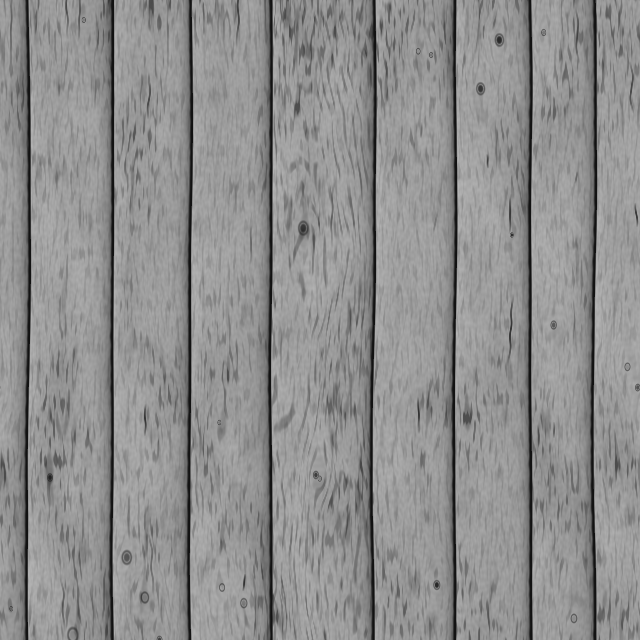
Write a three.js fragment shader that draws this texture.

```glsl
varying vec2 vUv;

const float TAU = 6.2831853;
const float PLANKS = 8.0;
const vec3 PALE_WOOD = vec3(0.665);
const vec3 GREY_WOOD = vec3(0.555);
const vec3 DARK_GRAIN = vec3(0.23);
const vec3 GAP_BLACK = vec3(0.07);

float hash(vec2 p) {
  p = fract(p * vec2(0.1031, 0.1137));
  p += dot(p, p.yx + 33.33);
  return fract((p.x + p.y) * p.x * 17.31);
}

vec2 gradient(vec2 cell) {
  float angle = TAU * hash(cell + 0.5);
  return vec2(cos(angle), sin(angle));
}

float noise(vec2 p) {
  vec2 i = floor(p), f = fract(p);
  vec2 w = f * f * f * (f * (f * 6.0 - 15.0) + 10.0);
  vec2 e = vec2(1.0, 0.0);
  float low = mix(dot(gradient(i), f), dot(gradient(i + e), f - e), w.x);
  float high = mix(dot(gradient(i + e.yx), f - e.yx), dot(gradient(i + 1.0), f - 1.0), w.x);
  return 1.4 * mix(low, high, w.y);
}

float fbm(vec2 p) {
  float sum = 0.0, gain = 0.6;
  for (int i = 0; i < 4; i++) {
    sum += gain * noise(p);
    p = p * 2.07 + 13.7;
    gain *= 0.5;
  }
  return sum;
}

// Left edge of a plank: uneven spacing plus a slow bow along its height
float seamX(float index, float y) {
  float k = mod(index, PLANKS);
  vec4 slot = vec4(0.0, 1.0, 2.0, 3.0);
  vec4 firstHalf = 1.0 - step(0.5, abs(k - slot));
  vec4 lastHalf = 1.0 - step(0.5, abs(k - 4.0 - slot));
  float base = dot(firstHalf, vec4(0.045, 0.177, 0.298, 0.425))
             + dot(lastHalf, vec4(0.585, 0.712, 0.830, 0.930));
  float bow = 0.0035 * hash(vec2(k, 3.0)) * sin(TAU * (y - 0.5));
  return base + floor(index / PLANKS) + bow + 0.003 * noise(vec2(y * 4.0, k * 5.7 + 0.4));
}

// Dark streaks, kept where the stretched noise rises above a threshold
float streaks(vec2 p, vec2 scale, float threshold) {
  return smoothstep(threshold, threshold + 0.45, noise(p * scale));
}

// Growth lines as broken contours of a warped field
float growthLines(vec2 p, float count) {
  float field = p.x * count + 5.0 * noise(p * vec2(11.0, 2.2)) + 0.7 * noise(p * vec2(40.0, 12.0));
  float line = smoothstep(0.1, 0.95, sin(TAU * field));
  return line * smoothstep(-0.3, 0.35, noise(p * vec2(130.0, 26.0)));
}

// Small oval knot: dark rim with a core of varying depth
float knot(vec2 q, float radius, float depth) {
  float d = length(q * vec2(1.0, 0.7)) / radius;
  float rim = 1.0 - smoothstep(0.0, 0.4, abs(d - 1.0));
  return max(0.55 * rim, depth * (1.0 - smoothstep(0.4, 1.0, d)));
}

// Thin wandering split, tapered at both ends
float crack(vec2 q, float halfLength, float seed) {
  float taper = max(0.0, 1.0 - pow(q.y / halfLength, 2.0));
  float drift = 0.004 * noise(vec2(q.y * 28.0, seed)) + q.y * 0.07 * sin(seed);
  return taper * (1.0 - smoothstep(0.0006, 0.0022, abs(q.x - drift)));
}

void main() {
  vec2 p = vUv;

  // Find the plank and its two edges
  float left = -1.0, right = 2.0, id = 0.0;
  for (int i = -1; i <= 8; i++) {
    float x = seamX(float(i), p.y);
    if (x <= p.x) {
      left = x;
      id = mod(float(i), PLANKS);
    } else {
      right = min(right, x);
    }
  }
  float fromLeft = p.x - left, toRight = right - p.x;
  float width = right - left;

  // Knots, splits and the bend they give to the grain
  float marks = 0.0, bend = 0.0;
  for (int i = 0; i < 3; i++) {
    vec2 key = vec2(id * 7.0 + 2.0, float(i) * 11.0 + 5.0);
    float size = hash(key + 31.0);
    vec2 center = vec2(width * mix(0.15, 0.8, hash(key)), hash(key + 17.0));
    vec2 q = vec2(fromLeft, p.y) - center;
    float radius = mix(0.0025, 0.008, size * size);
    marks = max(marks, knot(q, radius, hash(key + 43.0)));
    bend += q.x * exp(-dot(q * vec2(50.0, 22.0), q * vec2(50.0, 22.0)));
    vec2 splitAt = vec2(width * mix(0.1, 0.85, hash(key + 59.0)), hash(key + 71.0));
    float split = crack(vec2(fromLeft, p.y) - splitAt, mix(0.01, 0.065, hash(key + 83.0)), key.x + key.y);
    marks = max(marks, split * mix(0.3, 0.95, hash(key + 97.0)));
  }

  // Worn patches and grain in the plank's own coordinates
  vec2 wood = vec2(fromLeft - 0.6 * bend + id * 1.37, p.y + id * 2.61);
  wood.x += 0.006 * noise(wood * vec2(8.0, 4.0));
  float wear = smoothstep(-0.15, 0.6, fbm(wood * vec2(11.0, 4.5)) + 0.12 * cos(TAU * p.y));
  float fine = streaks(wood, vec2(210.0, 34.0), 0.08);
  float coarse = streaks(wood + 4.3, vec2(105.0, 15.0), 0.2);
  float speckle = noise(wood * vec2(250.0, 120.0));
  float figure = mix(0.08, 0.38, 1.0 - step(0.5, abs(id - 3.0)));
  float grain = fine * mix(0.15, 0.62, wear) + coarse * mix(0.08, 0.42, wear);
  grain += figure * growthLines(wood, 75.0);

  float cloud = 0.5 * fbm(wood * vec2(16.0, 6.0) + 8.0) - 0.45 * wear;
  vec3 color = mix(GREY_WOOD, PALE_WOOD, clamp(0.78 + cloud, 0.0, 1.0));
  color += 0.035 * speckle;
  color = mix(color, DARK_GRAIN, clamp(grain, 0.0, 0.8));
  color = mix(color, GAP_BLACK, 0.85 * marks);

  // Rounded right side, lit left edge and the dark gap
  color *= 1.0 - 0.5 * exp(-toRight / 0.007) - 0.1 * exp(-toRight / 0.025);
  color *= 1.0 + 0.07 * exp(-fromLeft / 0.008);
  float gap = 1.0 - smoothstep(0.0015, 0.0055, toRight + 0.001 * noise(vec2(p.y * 60.0, id)));
  gap = max(gap, 0.8 * (1.0 - smoothstep(0.0, 0.002, fromLeft)));
  gl_FragColor = vec4(mix(color, GAP_BLACK, gap), 1.0);
}
```
